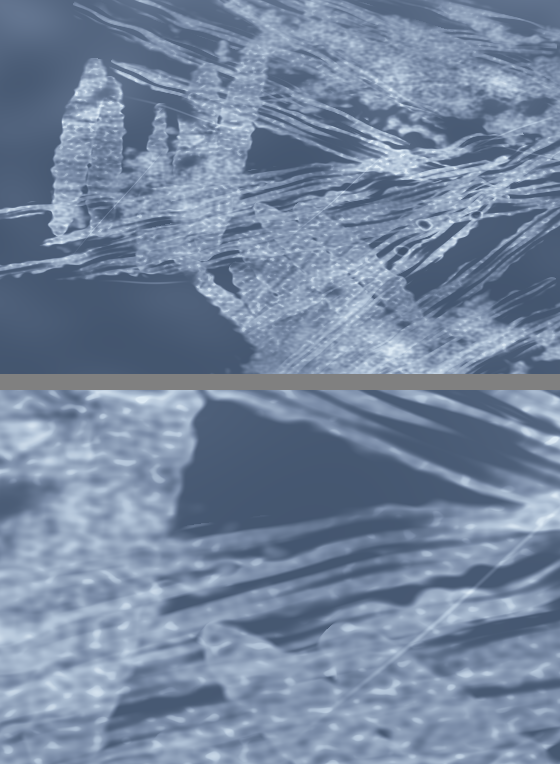
Top, the full canvas; bottom, a detail of the centre.
This texture is drawn by a Shadertoy shader. Its source:

```glsl
const vec3 DEEP_WATER = vec3(0.265, 0.335, 0.435);
const vec3 MID_ICE    = vec3(0.48, 0.55, 0.66);
const vec3 PALE_ICE   = vec3(0.70, 0.77, 0.85);
const vec3 GLINT      = vec3(0.87, 0.92, 0.96);

const int FAMILIES = 6;
const int BLADES   = 5;
const int THREADS  = 7;
const int BUBBLES  = 3;
const float BLADE_OPACITY = 0.80;
const float CRUST_OPACITY = 0.80;
const float BROAD_CONTRAST = 0.70;
const float ICE_GAIN = 1.13;
const float FOCUS_HEIGHT = 0.47;
const float SHARP_EDGE = 0.004;
const float BLUR_EDGE  = 0.015;

// Blade families: centre x, centre y, angle, sideways spread
const vec4 PLACE[FAMILIES] = vec4[FAMILIES](
    vec4(1.22, 0.87, -0.12, 0.14), vec4(0.78, 0.83, -0.42, 0.17),
    vec4(0.40, 0.60,  1.50, 0.27), vec4(0.84, 0.20, -0.80, 0.22),
    vec4(1.08, 0.16,  0.58, 0.24), vec4(0.85, 0.46,  0.19, 0.12));
// Half length, half width, cross ribs (0 or 1), slope jitter
const vec4 SHAPE[FAMILIES] = vec4[FAMILIES](
    vec4(0.45, 0.030, 0.0, 0.45), vec4(0.66, 0.029, 0.0, 0.22),
    vec4(0.29, 0.046, 1.0, 0.38), vec4(0.31, 0.040, 1.0, 0.35),
    vec4(0.58, 0.034, 0.0, 0.24), vec4(0.84, 0.028, 0.0, 0.13));

// Noise shared by every layer at one pixel
struct Surface { float patches, fine, grain, soft, detail; };

vec2 hash2(vec2 cell) {
    uvec2 q = uvec2(ivec2(cell)) * 1664525u + 10139u;
    q.x += q.y * 1664525u;
    q.y += q.x * 1664525u;
    q ^= q >> 16;
    q.x += q.y * 1664525u;
    q.y += q.x * 1664525u;
    return vec2(q >> 8) / float(1 << 24);
}

float gradientDot(vec2 cell, vec2 offset) {
    return dot(hash2(cell) * 2.0 - 1.0, offset);
}

float gradientNoise(vec2 p) {
    vec2 c = floor(p), f = p - c;
    vec2 s = f * f * (3.0 - 2.0 * f);
    vec2 e = vec2(1.0, 0.0);
    float low  = mix(gradientDot(c, f), gradientDot(c + e, f - e), s.x);
    float high = mix(gradientDot(c + e.yx, f - e.yx), gradientDot(c + 1.0, f - 1.0), s.x);
    return 1.7 * mix(low, high, s.y);
}

vec2 turn(vec2 p, float angle) {
    float c = cos(angle), s = sin(angle);
    return vec2(c * p.x + s * p.y, c * p.y - s * p.x);
}

// One tapered, split crystal laid over the tone below it
float addBlade(float tone, vec2 q, vec4 shape, float seed, Surface ice) {
    float along = q.x / shape.x;
    if (abs(along) > 1.0 || abs(q.y) > shape.y * 1.6) return tone;
    q.y += 0.004 * sin(q.x * 11.0 + seed) + 0.004 * ice.patches;
    float width = shape.y * pow(1.0 - along * along, 0.4);
    float edge = abs(q.y) - width + 0.010 * ice.fine + 0.010 * ice.patches;
    if (edge > ice.soft) return tone;

    // Strands run along plain blades and across ribbed ones
    vec2 strandScale = mix(vec2(6.0, 85.0), vec2(75.0, 9.0), shape.z);
    vec2 fiber = q + vec2(0.012, 0.004) * ice.patches;
    float strand = gradientNoise(fiber * strandScale + seed);
    float cover = 1.0 - smoothstep(-ice.soft, ice.soft, edge);
    cover *= mix(smoothstep(-0.35, 0.15, strand + 0.4 * ice.patches),
                 smoothstep(-0.75, -0.25, ice.patches), shape.z);
    float rim = 1.0 - smoothstep(0.0, 0.004 + ice.soft, abs(edge + 0.004));
    float fleck = smoothstep(0.25, 0.65, ice.grain);
    float light = 0.46 + 0.24 * fract(seed * 0.618) + 0.22 * ice.patches
                + 0.40 * strand * mix(0.5, 1.0, ice.detail)
                + ice.detail * (0.28 * ice.grain + 0.22 * fleck + 0.14 * rim);
    return mix(tone, light, cover * BLADE_OPACITY);
}

// Broken frost filling an elliptical patch
float addCrust(float tone, vec2 p, vec2 centre, vec2 size, float slope, Surface ice) {
    vec2 q = p - centre;
    q.y -= slope * q.x;
    float mask = 1.0 - length(q / size) + 0.7 * ice.patches + 0.35 * ice.fine;
    float light = 0.54 + 0.40 * ice.patches
                + mix(0.5, 1.0, ice.detail) * (0.38 * ice.fine + 0.30 * ice.grain);
    return mix(tone, light, CRUST_OPACITY * smoothstep(0.1, 0.45, mask));
}

vec3 iceColor(float tone) {
    vec3 color = mix(DEEP_WATER, MID_ICE, clamp(tone * 2.0, 0.0, 1.0));
    color = mix(color, PALE_ICE, clamp(tone * 2.0 - 1.0, 0.0, 1.0));
    return mix(color, GLINT, clamp(tone * 2.0 - 2.0, 0.0, 1.0));
}

void mainImage(out vec4 fragColor, in vec2 fragCoord) {
    vec2 p = fragCoord / iResolution.y;
    float blur = smoothstep(0.18, 0.55, abs(p.y - FOCUS_HEIGHT));
    Surface ice;
    ice.soft = max(mix(SHARP_EDGE, BLUR_EDGE, blur), 1.0 / iResolution.y);
    ice.detail = 1.0 - 0.6 * blur;
    ice.patches = gradientNoise(p * vec2(9.0, 16.0));
    ice.fine = gradientNoise((p + 0.012 * ice.patches) * vec2(31.0, 54.0));
    ice.grain = gradientNoise(p * vec2(76.0, 122.0));

    // Dark water with a lighter far end
    float broad = gradientNoise(p * vec2(4.0, 6.0) + 4.3);
    float tone = 0.03 + 0.14 * smoothstep(0.45, 1.0, p.y) + 0.05 * broad;

    // Crossing crystals
    for (int f = 0; f < FAMILIES; f++) {
        vec2 local = turn(p - PLACE[f].xy, PLACE[f].z);
        for (int i = 0; i < BLADES; i++) {
            vec2 r = hash2(vec2(f + 3, i + 17));
            vec2 s = fract(r.yx * vec2(37.0, 53.0));
            float lane = (float(i) + 0.2 + 0.6 * r.x) / float(BLADES) * 2.0 - 1.0;
            vec2 q = local - vec2((r.y - 0.5) * SHAPE[f].x * 0.7, lane * PLACE[f].w);
            q.y -= q.x * (s.x - 0.5) * SHAPE[f].w;
            vec4 shape = SHAPE[f] * vec4(0.7 + 0.45 * s.y, 0.6 + 0.9 * r.y, 1.0, 1.0);
            tone = addBlade(tone, q, shape, float(f * 37 + i * 11), ice);
        }
        // Frost settles between the layers
        if (f == 0) tone = addCrust(tone, p, vec2(1.15, 0.80), vec2(0.62, 0.17), -0.18, ice);
        if (f == 2) tone = addCrust(tone, p, vec2(0.46, 0.48), vec2(0.27, 0.16), 0.15, ice);
        if (f == 3) tone = addCrust(tone, p, vec2(1.08, 0.06), vec2(0.50, 0.12), 0.10, ice);
    }

    // Hair-thin threads
    for (int i = 0; i < THREADS; i++) {
        vec2 r = hash2(vec2(i, 71)), s = fract(r.yx * vec2(41.0, 59.0));
        vec2 q = p - r * vec2(1.5, 0.75);
        q.y += 0.003 * sin(q.x * 25.0 + float(i)) - q.x * mix(-0.3, 1.2, s.x * s.x);
        float span = 1.0 - smoothstep(0.03, 0.08 + 0.18 * s.y, abs(q.x));
        tone += 0.22 * ice.detail * span * (1.0 - smoothstep(0.0, ice.soft, abs(q.y)));
    }

    // Small dark bubbles with bright rims
    for (int i = 0; i < BUBBLES; i++) {
        vec2 centre = vec2(0.6, 0.3) + hash2(vec2(i, 131)) * vec2(0.88, 0.65);
        float d = length((p - centre) * vec2(0.7, 1.0)) - 0.009 + 0.006 * ice.fine;
        tone = mix(tone, -0.1, 0.8 * (1.0 - smoothstep(-ice.soft, ice.soft, d)));
        tone += 0.25 * (1.0 - smoothstep(0.0, ice.soft, abs(d - 0.004)));
    }

    // Wide pools of light and shade over the ice
    tone *= ICE_GAIN * (1.0 + BROAD_CONTRAST * broad);
    fragColor = vec4(iceColor(tone) * (1.0 + 0.5 * min(tone, 0.0)), 1.0);
}
```
